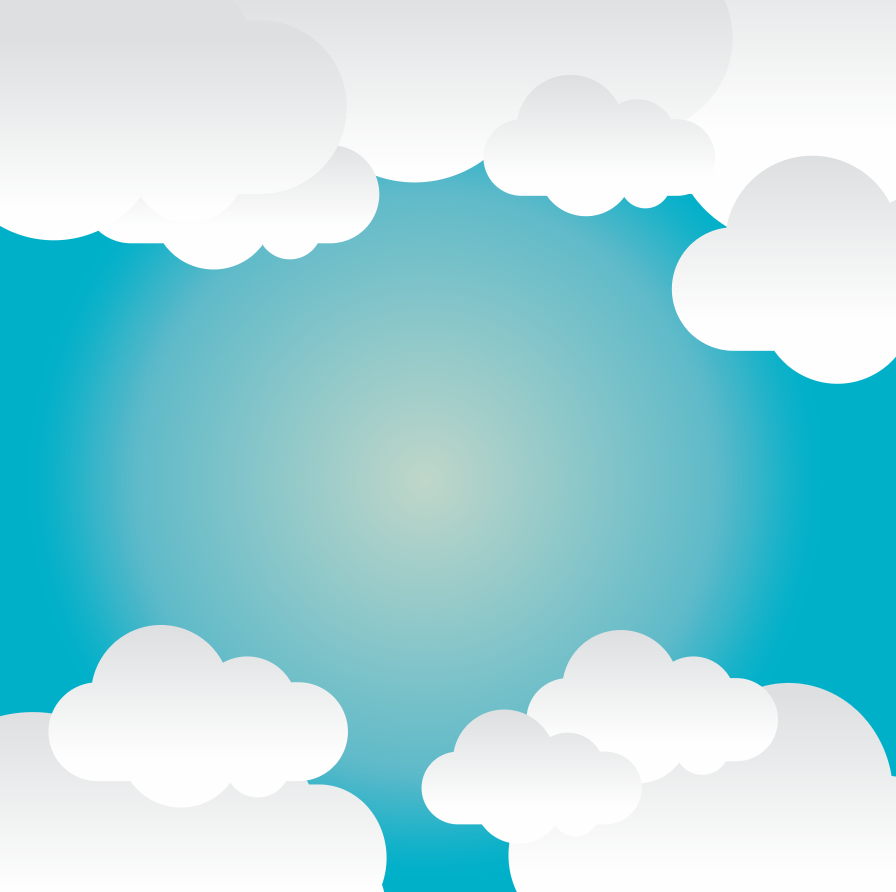
A WebGL 2 fragment shader for this background:

```glsl
#version 300 es
precision highp float;
// A teal sky with a warm radial glow, framed by flat layered paper clouds.
// Every cloud is one template (six circles and a flat-bottomed body) that is
// moved, scaled or mirrored, then filled with a vertical grey-to-white ramp.

#define GLOW_CENTER vec2(0.475, 0.459)
#define GLOW_RADIUS 0.449
#define GLOW_KNEE 0.78
#define GLOW_COLOR vec3(0.75, 0.84, 0.79)
#define HALO_COLOR vec3(0.34, 0.72, 0.79)
#define SKY_COLOR vec3(0.0, 0.69, 0.79)
#define CLOUD_SHADE vec3(0.866, 0.873, 0.877)
#define CLOUD_LIGHT vec3(0.998)

uniform vec2 u_resolution;
out vec4 outColor;

// Lobes of a cloud of width 1 standing on y = 0: center and radius
const vec3 LOBES[6] = vec3[6](
    vec3(0.167, 0.165, 0.165), vec3(0.377, 0.288, 0.233),
    vec3(0.665, 0.249, 0.167), vec3(0.836, 0.165, 0.165),
    vec3(0.444, 0.117, 0.205), vec3(0.700, 0.055, 0.109));

float boxDistance(vec2 p, vec2 halfSize) {
    vec2 d = abs(p) - halfSize;
    return length(max(d, 0.0)) + min(max(d.x, d.y), 0.0);
}

float cloudDistance(vec2 p) {
    float d = boxDistance(p - vec2(0.5, 0.165), vec2(0.335, 0.165));
    for (int i = 0; i < 6; i++) {
        d = min(d, length(p - LOBES[i].xy) - LOBES[i].z);
    }
    return d;
}

// Glow fades to a halo, then faster to the plain sky
vec3 skyColor(vec2 p) {
    float r = length(p - GLOW_CENTER) / GLOW_RADIUS;
    vec3 inner = mix(GLOW_COLOR, HALO_COLOR, clamp(r / GLOW_KNEE, 0.0, 1.0));
    return mix(inner, SKY_COLOR, smoothstep(GLOW_KNEE - 0.08, 1.0, r));
}

// Lays a cloud over the color; a negative width mirrors it,
// ramp holds the heights where the shade starts and ends
void addCloud(inout vec3 color, vec2 p, vec2 corner, vec2 size, vec2 ramp) {
    float d = cloudDistance((p - corner) / size) * abs(size.x);
    float cover = clamp(0.5 - d * u_resolution.x, 0.0, 1.0);
    float light = clamp((ramp.x - p.y) / (ramp.x - ramp.y), 0.0, 1.0);
    color = mix(color, mix(CLOUD_SHADE, CLOUD_LIGHT, light), cover);
}

// Small cloud with the ramp tied to its own height
void addSmallCloud(inout vec3 color, vec2 p, vec2 corner, float width) {
    vec2 ramp = corner.y + width * vec2(0.52, 0.07);
    addCloud(color, p, corner, vec2(width), ramp);
}

void main() {
    vec2 p = gl_FragCoord.xy / u_resolution.x;
    vec3 color = skyColor(p);

    // Upper bank, back to front
    addCloud(color, p, vec2(0.600, 0.779), vec2(0.625), vec2(1.073, 0.845));
    addCloud(color, p, vec2(0.180, 0.848), vec2(0.637), vec2(1.008, 0.806));
    addCloud(color, p, vec2(0.091, 0.724), vec2(0.332), vec2(0.845, 0.741));
    addCloud(color, p, vec2(-0.2005, 0.779), vec2(0.587), vec2(0.955, 0.758));
    addSmallCloud(color, p, vec2(0.539, 0.777), 0.259);
    addSmallCloud(color, p, vec2(0.749, 0.604), 0.418);

    // Lower left bank
    vec2 lowRamp = vec2(0.205, 0.0);
    addCloud(color, p, vec2(-0.202, -0.129), vec2(0.633), lowRamp);
    addCloud(color, p, vec2(-0.025, -0.044), vec2(0.456, 0.497), lowRamp);
    addSmallCloud(color, p, vec2(0.0534, 0.1237), 0.3346);

    // Lower right bank, its large cloud mirrored
    addCloud(color, p, vec2(1.069, -0.048), vec2(-0.501, 0.540), vec2(0.225, 0.02));
    addSmallCloud(color, p, vec2(0.587, 0.146), 0.281);
    addSmallCloud(color, p, vec2(0.470, 0.0755), 0.246);

    outColor = vec4(color, 1.0);
}
```
